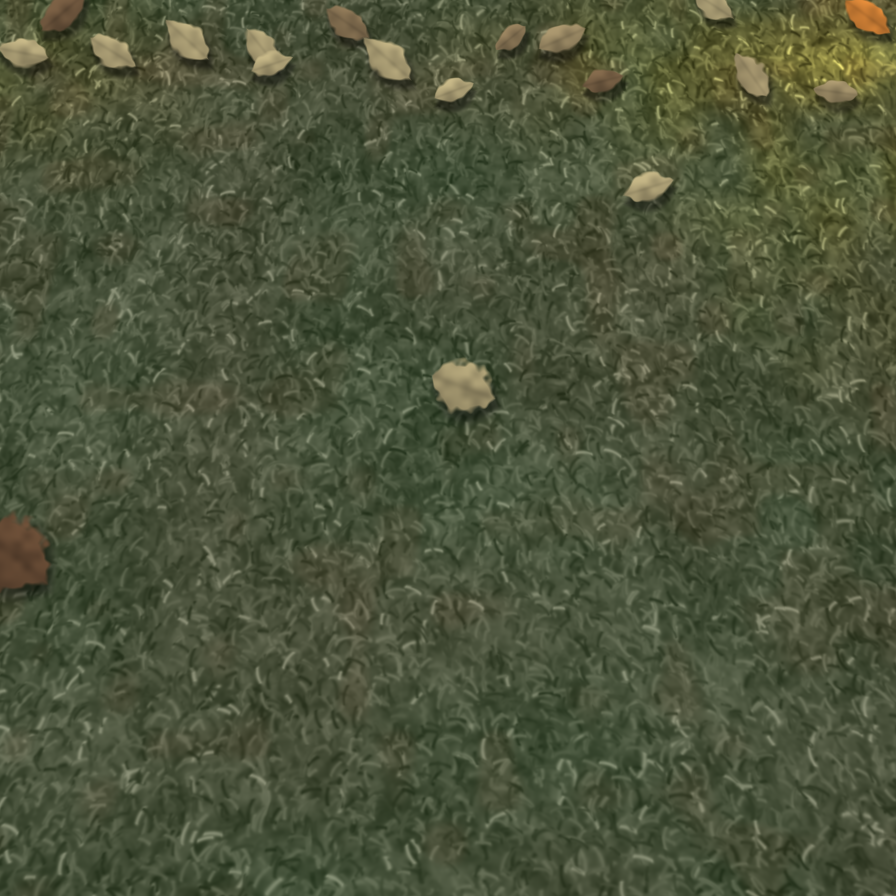
Reproduce this texture procedurally as a three.js fragment shader.

```glsl
varying vec2 vUv;

#define BLADE_SCALE 33.0
#define BLADE_WIDTH 0.125
#define BLADE_LAYERS 5
#define LEAF_COUNT 17
#define SHADE_DARK vec3(0.155, 0.200, 0.115)
#define SHADE_LIGHT vec3(0.425, 0.455, 0.360)
#define WARM_DARK vec3(0.200, 0.205, 0.080)
#define WARM_LIGHT vec3(0.560, 0.560, 0.350)
#define LEAF_TAN vec3(0.660, 0.610, 0.450)
#define LEAF_BROWN vec3(0.370, 0.270, 0.190)
#define LEAF_ORANGE vec3(0.780, 0.480, 0.200)

float hash(vec2 p) {
  vec3 q = fract(p.xyx * 0.1031);
  q += dot(q, q.yzx + 33.33);
  return fract((q.x + q.y) * q.z);
}

float noise(vec2 p) {
  vec2 i = floor(p), f = fract(p);
  f = f * f * (3.0 - 2.0 * f);
  vec2 e = vec2(0.0, 1.0);
  return mix(mix(hash(i), hash(i + e.yx), f.x),
             mix(hash(i + e.xy), hash(i + e.yy), f.x), f.y);
}

vec2 rotate(vec2 p, float a) {
  float c = cos(a), s = sin(a);
  return vec2(c * p.x + s * p.y, c * p.y - s * p.x);
}

// Lay one sheet of soft, mostly upright blades over the tone below
float bladeLayer(float tone, vec2 p, float seed) {
  vec2 cell = floor(p);
  for (int y = -1; y <= 1; y++) {
    for (int x = -1; x <= 1; x++) {
      vec2 id = cell + vec2(float(x), float(y));
      vec2 key = id + seed * 37.0 + 200.0;
      vec2 root = id + vec2(hash(key), hash(key + 11.3));
      float lean = (hash(key + 23.7) - 0.5) * 2.5;
      float halfLength = mix(0.15, 0.52, hash(key + 41.1));
      vec2 q = rotate(p - root, lean);
      q.x += 0.35 * q.y * q.y * sign(lean);
      q.y = max(abs(q.y) - halfLength, 0.0);
      float cover = exp(-dot(q, q) / (BLADE_WIDTH * BLADE_WIDTH));
      float bladeTone = hash(key + 57.9);
      bladeTone += 0.45 * step(0.96, bladeTone);
      tone = mix(tone, bladeTone, cover * 0.85);
    }
  }
  return tone;
}

// Blend a pointed oval leaf with a ragged rim, a midrib and a shadow
vec3 addLeaf(vec3 color, vec2 p, vec2 size, float angle, vec3 tint) {
  float rag = (noise(p * 130.0 + angle * 9.0) - 0.5) * 0.35;
  vec2 q = rotate(p, angle) / size;
  vec2 s = rotate(p + vec2(-0.003, 0.009), angle) / size;
  float shadow = 1.0 - smoothstep(0.7, 1.4, abs(s.y) + s.x * s.x);
  float body = 1.0 - smoothstep(0.84, 1.10, abs(q.y) + q.x * q.x + rag);
  float rib = exp(-q.y * q.y * 60.0);
  float light = 0.88 + 0.12 * q.y + 0.22 * noise(p * 90.0 + angle) - 0.08 * rib;
  color *= 1.0 - 0.42 * shadow;
  return mix(color, tint * light, body);
}

// Soft round patch of light
float patchAt(vec2 uv, vec2 center, vec2 radius) {
  vec2 d = (uv - center) / radius;
  return exp(-dot(d, d));
}

void main() {
  vec2 uv = vUv;

  // Receding ground: features shrink evenly towards the top
  vec2 ground = vec2((uv.x - 0.5) * (1.0 + 0.6 * uv.y), uv.y + 0.3 * uv.y * uv.y);

  // Grass tone
  float tone = 0.15 + 0.5 * noise(ground * 70.0 + 50.0);
  for (int i = 0; i < BLADE_LAYERS; i++) {
    float k = float(i);
    vec2 p = rotate(ground, k * 0.3 - 0.6) * BLADE_SCALE * (1.0 + 0.09 * k);
    tone = bladeLayer(tone, p + k * 7.31, k + 1.0);
  }
  float clumps = noise(ground * 9.0 + 20.0) + 0.6 * noise(ground * 21.0 + 40.0);
  tone += (clumps - 0.8) * 0.22;
  tone += (noise(ground * 150.0 + 300.0) - 0.5) * 0.14;

  // Cool shade, with warm sunlit patches in the upper corners
  float sun = patchAt(uv, vec2(1.0, 0.86), vec2(0.24, 0.22))
            + 0.65 * patchAt(uv, vec2(0.72, 0.95), vec2(0.20, 0.09))
            + 0.60 * patchAt(uv, vec2(0.02, 0.92), vec2(0.16, 0.10));
  sun = clamp(sun * (0.35 + 1.1 * noise(ground * 13.0 + 70.0)), 0.0, 1.0);
  vec3 color = mix(mix(SHADE_DARK, SHADE_LIGHT, tone), mix(WARM_DARK, WARM_LIGHT, tone), sun);
  float strip = patchAt(uv, vec2(1.0, 0.93), vec2(0.16, 0.035));
  color += vec3(0.22, 0.20, 0.04) * strip * (0.3 + tone);

  // Dry and mossy tints
  float dry = smoothstep(0.55, 0.85, noise(ground * 17.0 + 90.0));
  color += dry * vec3(0.025, 0.004, 0.004);
  color += (noise(ground * 6.0 + 130.0) - 0.5) * vec3(-0.03, 0.005, -0.005);

  // Fallen leaves strewn along the top, deeper on the right
  for (int i = 0; i < LEAF_COUNT; i++) {
    float k = float(i);
    vec2 key = vec2(k * 3.7 + 5.0, k * 1.9 + 8.0);
    float x = (k + hash(key)) / float(LEAF_COUNT);
    float y = 1.0 - hash(key + 3.1) * mix(0.13, 0.23, smoothstep(0.5, 0.8, x));
    vec2 size = vec2(0.028, 0.015) * mix(0.75, 1.25, hash(key + 6.2));
    float angle = (hash(key + 9.4) - 0.6) * 1.8;
    vec3 tint = mix(LEAF_TAN, LEAF_BROWN, smoothstep(0.45, 1.0, hash(key + 12.8)));
    tint = mix(tint, LEAF_ORANGE, step(15.5, k));
    color = addLeaf(color, uv - vec2(x, y), size, angle, tint);
  }

  // Two lone leaves on the open lawn
  color = addLeaf(color, uv - vec2(0.517, 0.568), vec2(0.039, 0.029), -0.35, LEAF_TAN * 0.93);
  color = addLeaf(color, uv - vec2(0.012, 0.383), vec2(0.052, 0.042), -0.70, LEAF_BROWN);

  gl_FragColor = vec4(clamp(color, 0.0, 1.0), 1.0);
}
```
